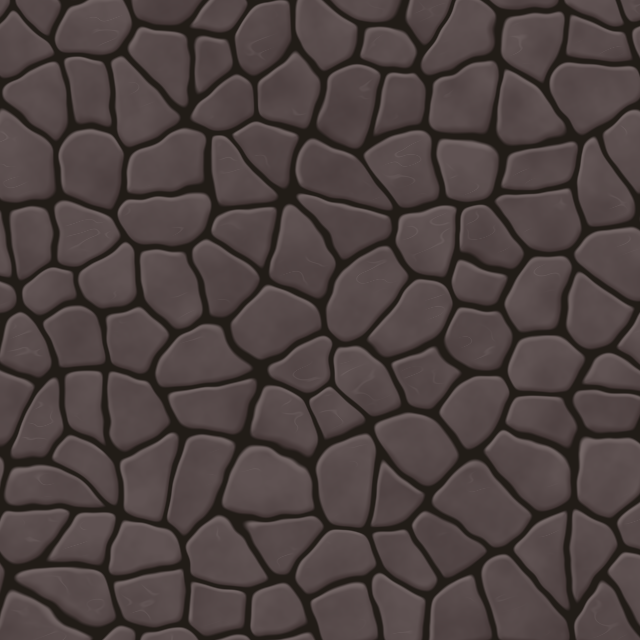
Give the GLSL for this texture, as a Shadertoy shader.

```glsl
// Irregular dusky flagstones with dark rounded seams and softly lit upper rims.
#define STONES_ACROSS 10.2
#define JITTER 0.92
#define SEAM_HALF_WIDTH 0.046
#define SEAM_SOFTNESS 0.022
#define CORNER_SHARPNESS 24.0
#define RIM_WIDTH 0.075
#define LIGHT_DIR normalize(vec2(-0.45, 0.9))
#define SEAM_COLOR vec3(0.130, 0.108, 0.092)
#define CREVICE_COLOR vec3(0.225, 0.175, 0.172)
#define SHADE_COLOR vec3(0.292, 0.243, 0.243)
#define FACE_COLOR vec3(0.368, 0.318, 0.317)
#define RIM_COLOR vec3(0.440, 0.390, 0.387)

// Integer hash: two values in 0..1 for each lattice cell
vec2 hash2(vec2 cell) {
    uvec2 q = uvec2(ivec2(cell) + 4096);
    q = q * 1664525u + 1013904223u;
    q.x += q.y * 1664525u;
    q.y += q.x * 1664525u;
    q ^= q >> 16u;
    q.x += q.y * 1664525u;
    q.y += q.x * 1664525u;
    q ^= q >> 16u;
    return vec2(q & 65535u) / 65535.0;
}

float noise(vec2 p) {
    vec2 i = floor(p), f = fract(p);
    f = f * f * (3.0 - 2.0 * f);
    return mix(mix(hash2(i).x, hash2(i + vec2(1, 0)).x, f.x),
               mix(hash2(i + vec2(0, 1)).x, hash2(i + vec2(1, 1)).x, f.x), f.y);
}

float fbm(vec2 p) {
    float sum = 0.0, amplitude = 0.53;
    for (int i = 0; i < 4; i++) {
        sum += amplitude * noise(p);
        p = mat2(1.6, 1.2, -1.2, 1.6) * p + 17.3;
        amplitude *= 0.5;
    }
    return sum;
}

vec2 stoneCentre(vec2 cell) {
    return cell + 0.5 + JITTER * (hash2(cell) - 0.5);
}

// Rounded distance to the seam; also gives the outward normal and the stone's cell
float seamDistance(vec2 p, out vec2 normal, out vec2 stone) {
    vec2 home = floor(p);
    float nearest = 1e9;
    for (int y = -2; y <= 2; y++)
    for (int x = -2; x <= 2; x++) {
        vec2 cell = home + vec2(x, y);
        vec2 r = stoneCentre(cell) - p;
        if (dot(r, r) < nearest) {
            nearest = dot(r, r);
            stone = cell;
        }
    }
    // Exponential smooth minimum over all borders rounds the corners
    vec2 own = stoneCentre(stone) - p;
    float weightSum = 0.0;
    normal = vec2(0.0);
    for (int y = -2; y <= 2; y++)
    for (int x = -2; x <= 2; x++) {
        if (x == 0 && y == 0) continue;
        vec2 other = stoneCentre(stone + vec2(x, y)) - p;
        vec2 outward = normalize(other - own);
        float border = dot(0.5 * (own + other), outward);
        float weight = exp(-CORNER_SHARPNESS * border);
        weightSum += weight;
        normal += weight * outward;
    }
    normal /= weightSum;
    return -log(weightSum) / CORNER_SHARPNESS;
}

void mainImage(out vec4 fragColor, in vec2 fragCoord) {
    vec2 p = fragCoord / iResolution.y * STONES_ACROSS;

    // Bend the straight borders: broad sway plus a small hand-cut wobble
    vec2 sway = vec2(noise(p * 0.9 + 31.0), noise(p * 0.9 + 73.0)) - 0.5;
    vec2 wobble = vec2(noise(p * 4.0 + 11.0), noise(p * 4.0 + 57.0)) - 0.5;
    vec2 q = p + 0.42 * sway + 0.06 * wobble;

    vec2 normal, stone;
    float d = seamDistance(q, normal, stone);
    float seamWidth = SEAM_HALF_WIDTH + 0.018 * (noise(p * 2.5 + 91.0) - 0.5);
    float inside = d - seamWidth;
    float facing = dot(normal, LIGHT_DIR);

    // Stone face: painted clouds, a tone per stone, darker towards the bottom
    float cloud = fbm(p * 1.5 + 7.0 * hash2(stone + 200.0)) - 0.5;
    float tone = 0.66 + 1.3 * cloud + 0.32 * (hash2(stone + 90.0).x - 0.5)
               + 0.28 * (q - stoneCentre(stone)).y;
    vec3 color = mix(SHADE_COLOR, FACE_COLOR, clamp(tone, 0.0, 1.05));

    // Faint chisel scratches in scattered patches
    float ridge = 1.0 - abs(2.0 * noise(vec2(p.x + p.y, 2.6 * p.y - p.x) * 2.4 + 140.0) - 1.0);
    float patches = smoothstep(0.6, 0.8, noise(p * 1.7 + 260.0));
    color += 0.035 * smoothstep(0.88, 1.0, ridge) * patches * smoothstep(0.08, 0.2, inside);

    // Lit upper rim and shaded lower edge
    float rim = 1.0 - smoothstep(0.3 * RIM_WIDTH, 1.2 * RIM_WIDTH, inside);
    float rimWear = 0.65 + 0.5 * noise(p * 3.0 + 320.0);
    color = mix(color, RIM_COLOR, rim * rimWear * smoothstep(0.0, 0.8, facing));
    float lowerShade = 1.0 - smoothstep(0.0, 0.10, inside);
    color = mix(color, CREVICE_COLOR, 0.7 * lowerShade * smoothstep(0.0, 0.8, -facing));

    // Soft dark seam
    color = mix(SEAM_COLOR, color, smoothstep(-SEAM_SOFTNESS, SEAM_SOFTNESS, inside));
    fragColor = vec4(color, 1.0);
}
```
